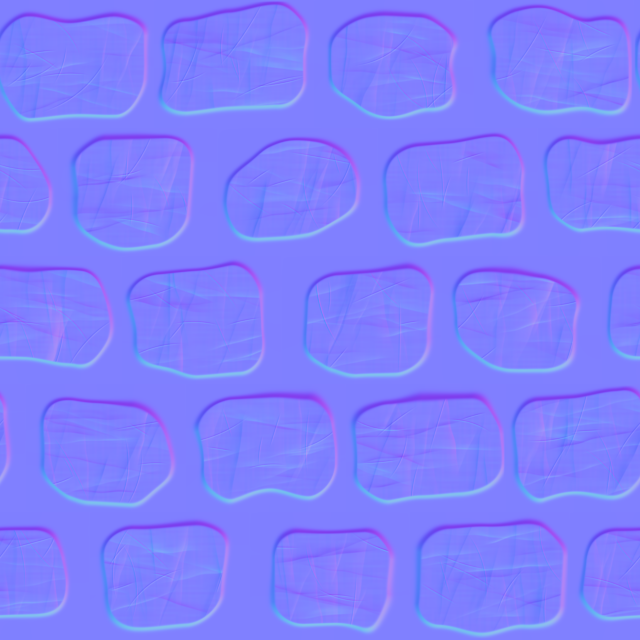
A WebGL 1 fragment shader for this texture map:

```glsl
precision highp float;
// Tangent-space normal map of staggered rows of raised, scratched stones in flat mortar.

uniform vec2 u_resolution;

const vec2  GRID = vec2(4.0, 5.0);           // stones across, rows down
const float FIRST_CENTRE = 0.46;             // top row's first centre, in cells
const float ROW_SHIFT = 0.4;                 // stagger per row, in cells
const vec2  HALF_MIN = vec2(0.088, 0.071);
const vec2  HALF_MAX = vec2(0.116, 0.081);
const vec2  HALF_ROOM = vec2(0.117, 0.083);  // space available for centre jitter
const float WARP_FREQ = 15.0;
const float WARP_SIZE = 0.024;
const float BEVEL_OUTER = 0.0045;
const float BEVEL_INNER = 0.0024;
const vec2  BEVEL_TILT = vec2(0.36, 0.56);
const float HALO_WIDTH = 0.0045;
const float HALO_TILT = 0.07;
const int   STREAKS = 22;
const float STREAK_TILT = 0.20;
const int   SCRATCHES = 8;
const float SCRATCH_WIDTH = 0.0013;
const float SCRATCH_TILT = 0.30;
const float FIBRE_TILT = 0.045;

float hash(vec2 p) {
  return fract(sin(dot(p, vec2(127.1, 311.7))) * 43758.545);
}

vec2 hash2(vec2 p) {
  return vec2(hash(p), hash(p + vec2(37.3, 11.9)));
}

float noise(vec2 p) {
  vec2 i = floor(p), f = fract(p);
  f = f * f * (3.0 - 2.0 * f);
  return mix(mix(hash(i), hash(i + vec2(1.0, 0.0)), f.x),
             mix(hash(i + vec2(0.0, 1.0)), hash(i + 1.0), f.x), f.y);
}

// Signed distance to one stone: a rounded box, sheared and warped by noise.
float stoneDistance(vec2 p, vec2 id) {
  vec2 seed = id * 13.7 + 5.0;
  vec2 halfSize = mix(HALF_MIN, HALF_MAX, hash2(seed));
  p -= (HALF_ROOM - halfSize) * (2.0 * hash2(seed + 3.0) - 1.0) * 0.6;
  p += 0.16 * (hash2(seed + 7.0) - 0.5) * p.yx;
  vec2 w = p * WARP_FREQ + seed * 3.0;
  p += WARP_SIZE * (vec2(noise(w), noise(w + 41.0)) - 0.5);
  float radius = mix(0.038, 0.060, hash(seed + 9.0));
  vec2 q = abs(p) - halfSize + radius;
  return length(max(q, 0.0)) + min(max(q.x, q.y), 0.0) - radius;
}

// Broad chisel marks, crisp on one side, alternately upright and level.
vec2 streakTilt(vec2 p, vec2 id) {
  vec2 tilt = vec2(0.0);
  for (int i = 0; i < STREAKS; i++) {
    float k = float(i);
    vec2 seed = id * 17.0 + vec2(k * 3.1, k * 7.7);
    vec2 r = hash2(seed), shape = hash2(seed + 2.3);
    float angle = mod(k, 2.0) * 1.45 + (r.x - 0.5) * 0.7;
    vec2 along = vec2(cos(angle), sin(angle));
    vec2 across = vec2(-along.y, along.x);
    vec2 q = p - (hash2(seed + 5.1) - 0.5) * vec2(0.20, 0.14);
    float a = dot(q, along);
    float b = dot(q, across) + 0.004 * (noise(vec2(a * 35.0, k)) - 0.5);
    float width = mix(0.002, 0.014, shape.x * shape.x);
    float reach = mix(0.045, 0.12, shape.y);
    float profile = b > 0.0 ? exp(-b / width) : smoothstep(-0.003, 0.0, b);
    float fade = 1.0 - smoothstep(0.3 * reach, reach, abs(a));
    float wear = 0.35 + noise(vec2(a * 45.0, b * 180.0) + seed);
    float side = hash(seed + 8.7) < 0.5 ? -1.0 : 1.0;
    tilt += across * side * profile * fade * wear * STREAK_TILT * (0.3 + 0.7 * r.y);
  }
  return tilt;
}

// Hair-thin curved scratches with opposite tilts on their two flanks.
vec2 scratchTilt(vec2 p, vec2 id) {
  vec2 tilt = vec2(0.0);
  for (int i = 0; i < SCRATCHES; i++) {
    vec2 seed = id * 23.0 + vec2(float(i) * 5.3, 61.0);
    vec2 r = hash2(seed);
    float angle = r.x * 3.14159;
    vec2 along = vec2(cos(angle), sin(angle));
    vec2 across = vec2(-along.y, along.x);
    vec2 q = p - (hash2(seed + 4.1) - 0.5) * vec2(0.18, 0.12);
    float a = dot(q, along);
    float u = (dot(q, across) + (r.y - 0.5) * 10.0 * a * a) / SCRATCH_WIDTH;
    float reach = mix(0.02, 0.075, hash(seed + 6.7));
    float fade = 1.0 - smoothstep(0.3 * reach, reach, abs(a));
    tilt += across * u * exp(-u * u) * fade * SCRATCH_TILT;
  }
  return tilt;
}

void main() {
  vec2 uv = gl_FragCoord.xy / u_resolution;

  // Staggered cell and position relative to its centre
  vec2 grid = uv * GRID;
  float row = GRID.y - 1.0 - floor(grid.y);
  grid.x += 0.5 - FIRST_CENTRE - ROW_SHIFT * row;
  vec2 id = vec2(mod(floor(grid.x), GRID.x), row);
  vec2 p = (fract(grid) - 0.5) / GRID;

  // Bevel: tilt outward around the rim, with a faint halo on the mortar
  float d = stoneDistance(p, id);
  vec2 e = vec2(0.001, 0.0);
  vec2 outward = vec2(stoneDistance(p + e.xy, id), stoneDistance(p + e.yx, id)) - d;
  outward /= max(length(outward), 0.00001);
  float rim = d / (d > 0.0 ? BEVEL_OUTER : BEVEL_INNER);
  float halo = HALO_TILT * exp(-max(d, 0.0) / HALO_WIDTH) * smoothstep(-0.003, 0.003, d);
  vec2 border = 0.5 / GRID - abs(p);
  float cellFade = smoothstep(0.0, 0.004, min(border.x, border.y));
  vec2 tilt = outward * (BEVEL_TILT * exp(-rim * rim) + halo) * cellFade;

  // Worn face
  vec2 fibre = vec2(noise(p * vec2(260.0, 28.0) + id * 9.0),
                    noise(p * vec2(28.0, 260.0) + id * 7.0)) - 0.5;
  vec2 face = streakTilt(p, id) + scratchTilt(p, id) + FIBRE_TILT * fibre;
  tilt += face * (1.0 - smoothstep(-0.004, 0.0, d));

  // Green axis points down
  vec3 normal = normalize(vec3(tilt.x, -tilt.y, 1.0));
  gl_FragColor = vec4(normal * 0.5 + 0.5, 1.0);
}
```
